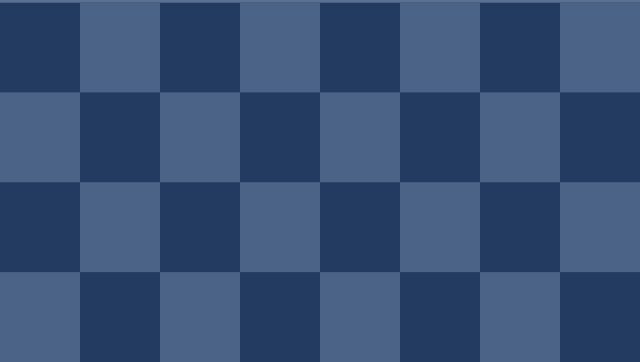
This pattern is drawn by a Shadertoy shader. Its source:

```glsl
// Two-tone blue checkerboard, eight by four cells, with a pale hairline along the top.

// Square wave of period 2 with edges at integers, +1 first, smoothed over one pixel.
vec2 squareWave(vec2 cell, vec2 pixel) {
    vec2 edgeDistance = abs(mod(cell - 0.5, 2.0) - 1.0) - 0.5;
    return 2.0 * clamp(edgeDistance / pixel, -0.5, 0.5);
}

void mainImage(out vec4 fragColor, in vec2 fragCoord) {
    vec2 uv = fragCoord / iResolution.xy;
    float boardTop = 288.0 / 290.0;

    // Checker cells
    vec2 cellCount = vec2(8.0, 4.0 / boardTop);
    vec2 wave = squareWave(uv * cellCount, cellCount / iResolution.xy);
    float checker = 0.5 + 0.5 * wave.x * wave.y;
    vec3 navy = vec3(0.14, 0.23, 0.38);
    vec3 slate = vec3(0.29, 0.39, 0.53);
    vec3 color = mix(navy, slate, checker);

    // Hairline where the rows wrap
    float hairline = clamp((uv.y - boardTop) * iResolution.y + 0.5, 0.0, 1.0);
    color = mix(color, vec3(0.36, 0.44, 0.57), hairline);

    fragColor = vec4(color, 1.0);
}
```
